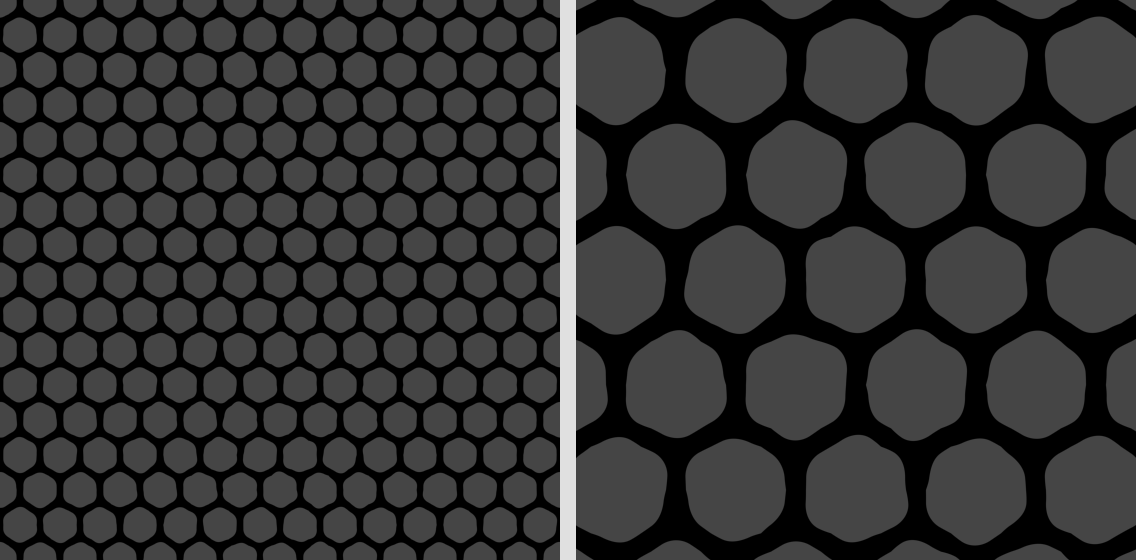
Left, the full canvas; right, a detail of the centre.
Write a Shadertoy shader that draws this pattern.

```glsl
// Grey rounded hexagons, slightly uneven, in a 14 by 16 honeycomb on black
const float PI = 3.14159265;

// Two random values in -1..1 for one corner of one cell
vec2 cornerHash(vec3 id) {
    float n = dot(id, vec3(12.99, 78.23, 37.72));
    return 2.0 * fract(sin(vec2(n, n + 19.19)) * 43758.5) - 1.0;
}

// Signed distance to a pointy-topped rounded hexagon with uneven corners
float unevenHexagon(vec2 p, vec2 cell, float wobble) {
    float sector = atan(p.y, p.x) / (PI / 3.0);
    float corner = mod(floor(sector), 6.0);
    float angle = (fract(sector) - 0.5) * PI / 3.0;

    // Push corners in or out and sideways; side midpoints stay as faint kinks
    vec2 jitter = cornerHash(vec3(cell, corner));
    float push = 0.022 * cos(3.0 * angle) * (jitter.x - 0.1)
               + 0.012 * sin(6.0 * angle) * jitter.y;
    float radius = length(p) - wobble * push;

    // Fold onto half a side, measured from the side's normal
    float fromSide = PI / 6.0 - abs(angle);
    vec2 q = radius * vec2(cos(fromSide), sin(fromSide));
    return length(max(q - 0.18 * vec2(1.0, 0.57735), 0.0)) - 0.237;
}

void mainImage(out vec4 fragColor, in vec2 fragCoord) {
    vec2 uv = fragCoord / iResolution.xy;
    vec2 p = uv * 14.0;

    // Nearest centre of two interleaved grids
    vec2 period = vec2(1.0, 1.75);
    vec2 evenCell = floor(p / period + 0.5);
    vec2 oddCell = floor(p / period) + 0.5;
    vec2 evenP = p - evenCell * period;
    vec2 oddP = p - oddCell * period;
    bool isEven = dot(evenP, evenP) < dot(oddP, oddP);
    vec2 cell = mod(isEven ? evenCell : oddCell, vec2(14.0, 8.0));
    vec2 local = isEven ? evenP : oddP;

    // Corners vary more towards the middle columns
    float wobble = 0.8 - 0.25 * cos(2.0 * PI * cell.x / 14.0);
    float dist = unevenHexagon(local, cell, wobble);

    float pixel = 14.0 / min(iResolution.x, iResolution.y);
    float fill = 1.0 - smoothstep(-0.75 * pixel, 0.75 * pixel, dist);
    fragColor = vec4(vec3(0.27) * fill, 1.0);
}
```
